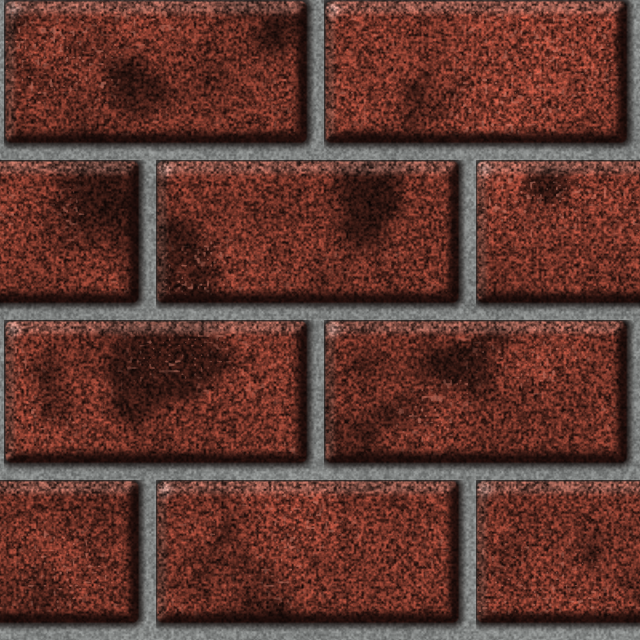
Give the GLSL for this texture, as a Shadertoy shader.

```glsl
// Running-bond wall of grainy, bevelled red bricks with grey mortar.

#define BRICKS vec2(2.0, 4.0)        // repeats across and down
#define BRICK_SIZE vec2(0.475, 0.225) // one brick, in canvas units
#define ROW_SHIFT 0.237              // sideways shift of every other row
#define WALL_OFFSET 0.0065           // left edge of the first brick
#define CORNER 0.012                 // corner radius
#define EDGE 0.004                   // softness of the brick outline
#define BEVEL 0.023                  // width of the lit bevel
#define GRAIN 1.75                   // contrast of the brick grain
#define STAIN 0.55                   // strength of the dark patches

const vec3 BRICK_RED = vec3(0.43, 0.195, 0.150);
const vec3 SPECK_PINK = vec3(0.76, 0.46, 0.39);
const vec3 LIT_EDGE = vec3(0.57, 0.41, 0.37);
const vec3 DULL_EDGE = vec3(0.34, 0.23, 0.20);
const vec3 CORNER_GLINT = vec3(0.76, 0.62, 0.59);
const vec3 SHADE_BROWN = vec3(0.095, 0.040, 0.032);
const vec3 MORTAR_GREY = vec3(0.50, 0.51, 0.505);
const vec3 MORTAR_SHADOW = vec3(0.17, 0.15, 0.145);

// Integer hash of a lattice point, 0 to 1
float hash(vec2 p) {
    uvec2 q = uvec2(ivec2(p)) * uvec2(1597u, 7919u);
    uint n = (q.x ^ q.y) * 747796u + 28917u;
    n = (n ^ (n >> 15)) * 277803u;
    n = (n ^ (n >> 13)) * 668265u;
    n ^= n >> 16;
    return float(n & 65535u) / 65535.0;
}

// Value noise that wraps at the canvas edge
float noise(vec2 uv, float cells, float seed) {
    vec2 p = uv * cells;
    vec2 i = floor(p);
    vec2 f = p - i;
    f = f * f * (3.0 - 2.0 * f);
    vec2 a = mod(i, cells) + seed;
    vec2 b = mod(i + 1.0, cells) + seed;
    return mix(mix(hash(a), hash(vec2(b.x, a.y)), f.x),
               mix(hash(vec2(a.x, b.y)), hash(b), f.x), f.y);
}

float fbm(vec2 uv, float cells, float seed) {
    float sum = 0.0, weight = 0.5;
    for (int i = 0; i < 4; i++) {
        sum += weight * noise(uv, cells, seed);
        cells *= 2.0;
        weight *= 0.5;
        seed += 613.0;
    }
    return sum / 0.9375;
}

float roundedBox(vec2 p, vec2 halfSize, float radius) {
    vec2 q = abs(p) - halfSize + radius;
    return length(max(q, 0.0)) + min(max(q.x, q.y), 0.0) - radius;
}

// 1 at the border, falling to 0 at the given width
float band(float dist, float width) {
    return 1.0 - smoothstep(0.45 * width, width, dist);
}

void mainImage(out vec4 fragColor, in vec2 fragCoord) {
    vec2 uv = fragCoord / iResolution.xy;

    // Brick layout, measured from the top left of each brick
    vec2 wall = vec2(uv.x - WALL_OFFSET, 1.0 - uv.y);
    float row = floor(wall.y * BRICKS.y);
    wall.x -= ROW_SHIFT * mod(row, 2.0);
    vec2 cell = floor(wall * BRICKS);
    vec2 p = wall - cell / BRICKS;
    vec2 id = mod(cell, BRICKS);
    vec2 far = BRICK_SIZE - p;
    float dist = roundedBox(p - 0.5 * BRICK_SIZE, 0.5 * BRICK_SIZE, CORNER);

    // Grain, bright specks and stained patches
    float grain = 0.65 * noise(uv, 256.0, 17.0) + 0.35 * noise(uv, 400.0, 2311.0) - 0.5;
    float patches = fbm(uv, 9.0, 4099.0);
    float stain = smoothstep(0.52, 0.76, fbm(uv, 7.0, 901.0));
    float specks = smoothstep(0.70, 0.98, noise(uv, 200.0, 5407.0));
    specks *= smoothstep(0.38, 0.70, patches);

    // Brick face
    vec3 brick = BRICK_RED * (0.93 + 0.14 * hash(id + 71.0));
    brick *= 0.80 + 0.40 * patches;
    brick *= 1.0 - STAIN * stain;

    // Lit top, dull left side and a glint where they meet
    float lit = min(p.x, p.y);
    float shade = min(far.x, far.y);
    brick = mix(brick, DULL_EDGE, 0.60 * band(p.x, BEVEL));
    brick = mix(brick, LIT_EDGE, 0.50 * band(p.y, 1.25 * BEVEL));
    vec2 glint = (p - 0.015) / 0.011;
    brick = mix(brick, CORNER_GLINT, 0.50 * exp(-dot(glint, glint)));
    brick *= 1.0 + GRAIN * grain;
    brick = mix(brick, SPECK_PINK, 0.65 * specks);

    // Shaded right and bottom sides, mitred at the corners
    float dark = 1.0 - smoothstep(0.008, 0.027, shade);
    dark *= smoothstep(-0.010, 0.008, lit - shade);
    brick = mix(brick, SHADE_BROWN * (1.0 + grain), 0.92 * dark);

    // Mortar under the shadow cast by the brick
    vec3 mortar = mix(MORTAR_SHADOW, MORTAR_GREY, smoothstep(-0.003, 0.013, dist));
    mortar *= 0.92 + 0.16 * patches + 0.55 * grain;

    float soft = max(EDGE, 1.5 / iResolution.y);
    vec3 color = mix(brick, mortar, smoothstep(-soft, 0.0, dist));
    fragColor = vec4(clamp(color, 0.0, 1.0), 1.0);
}
```
